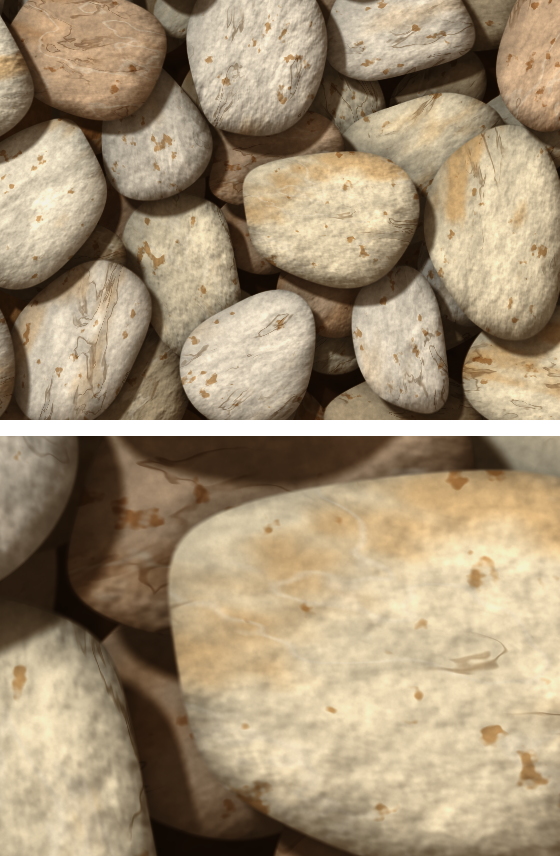
Top, the full canvas; bottom, a detail of the centre.
A Shadertoy shader for this texture:

```glsl
// Sunlit river pebbles heaped in layers, pale ones on top of tan and brown ones.
// Each layer is a jittered grid of warped superellipses, painted back to front;
// every pebble casts a crisp shadow and contact shade on those beneath it.

#define LAYERS 3
#define BASE_CELL 0.27
#define CELL_GROWTH 0.05
#define JITTER 0.32
#define SHADOW_REACH 0.062
#define SUN_DIR normalize(vec3(-0.48, 0.52, 0.80))
#define SUN vec3(0.52, 0.535, 0.54)
#define SKY vec3(0.50, 0.445, 0.385)
#define GROUND vec3(0.40, 0.28, 0.17)
#define ROUGHNESS 1.7

const vec3 TONES[6] = vec3[6](
    vec3(0.93, 0.91, 0.84),   // cream
    vec3(0.89, 0.87, 0.82),   // chalk grey
    vec3(0.93, 0.89, 0.78),   // ivory
    vec3(0.82, 0.71, 0.59),   // rose
    vec3(0.70, 0.64, 0.53),   // drab
    vec3(0.77, 0.58, 0.36));  // ochre

float hash(vec2 p) {
    return fract(sin(dot(p, vec2(127.1, 311.7))) * 43758.5453);
}

vec4 hash4(vec2 p) {
    return vec4(hash(p), hash(p + 17.3), hash(p + 41.7), hash(p + 73.1));
}

float noise(vec2 p) {
    vec2 i = floor(p), f = fract(p);
    f = f * f * (3.0 - 2.0 * f);
    vec2 e = vec2(0.0, 1.0);
    return mix(mix(hash(i), hash(i + e.yx), f.x),
               mix(hash(i + e), hash(i + 1.0), f.x), f.y);
}

float fbm(vec2 p) {
    float sum = 0.0, amp = 0.533;
    for (int i = 0; i < 4; i++) {
        sum += amp * noise(p);
        p = mat2(1.6, 1.2, -1.2, 1.6) * p + 7.3;
        amp *= 0.5;
    }
    return sum;
}

// Normalised radius of a pebble: 0 at its centre, 1 on its outline
float pebbleRadius(vec2 p, vec2 halfSize, vec4 rnd) {
    vec2 q = p / halfSize;
    q.y *= 1.0 + 0.45 * (rnd.x - 0.5) * clamp(q.x, -1.5, 1.5);
    float a = atan(q.y, q.x);
    float warp = 1.0 + 0.05 * sin(2.0 * a + 6.28 * rnd.x)
                     + 0.05 * sin(3.0 * a + 6.28 * rnd.y)
                     + 0.015 * sin(5.0 * a + 6.28 * rnd.z);
    vec2 s = pow(abs(q) + 1e-4, vec2(2.2));
    float body = pow(s.x + s.y, 1.0 / 2.2) * warp;
    float facet = max(dot(q, vec2(cos(6.28 * rnd.w), sin(6.28 * rnd.w))) / 0.86, 1e-3);
    return pow(pow(body, 12.0) + pow(facet, 12.0), 1.0 / 12.0);
}

// Mineral colour: streaks, rust stains, pale veins, cracks and pits
vec3 mineral(vec2 q, vec3 tone, vec4 rnd) {
    vec2 u = q * vec2(6.0, 15.0) + rnd.xy * 40.0;
    float cloud = fbm(u);
    float streak = fbm(u * 2.0 + 3.0 * cloud);
    vec3 c = tone * (0.80 + 0.38 * streak);
    float stain = smoothstep(0.55, 0.76, fbm(u * 0.8 + 9.0));
    c = mix(c, c * vec3(0.88, 0.71, 0.48), stain * (0.2 + 0.5 * rnd.z));
    float vein = 1.0 - smoothstep(0.0, 0.03, abs(cloud - 0.5));
    c = mix(c, vec3(0.92, 0.90, 0.84), 0.4 * vein * step(0.4, rnd.w));
    float crack = 1.0 - smoothstep(0.0, 0.05, abs(streak - 0.37));
    c *= 1.0 - vec3(0.24, 0.29, 0.35) * crack * smoothstep(0.46, 0.64, fbm(u * 0.7 + 31.0));
    float pit = smoothstep(0.70, 0.80, fbm(q * vec2(30.0, 40.0) + rnd.zw * 50.0));
    c = mix(c, c * vec3(0.74, 0.58, 0.38), 0.8 * pit);
    return c * (0.89 + 0.22 * fbm(q * 120.0));
}

void mainImage(out vec4 fragColor, in vec2 fragCoord) {
    vec2 p = fragCoord / iResolution.y;
    float edge = max(0.002, 0.9 / iResolution.y);
    vec3 albedo = GROUND * (0.6 + 0.8 * fbm(p * 25.0));
    float lit = 0.25, skyView = 0.7;

    for (int layer = 0; layer < LAYERS; layer++) {
        float level = float(layer);
        float cell = BASE_CELL + CELL_GROWTH * level;
        vec2 origin = vec2(3.37, 5.71) * (level + 1.0);
        vec2 home = floor(p / cell + origin);
        for (int k = 0; k < 9; k++) {
            // Upper left pebbles come last, so they lie on top
            vec2 id = home + vec2(1 - k % 3, k / 3 - 1);
            vec4 rnd = hash4(id + 57.0 * level);
            vec4 look = hash4(id * 1.7 + 91.0 + 13.0 * level);
            if (layer == LAYERS - 1 && look.x > 0.86) continue;

            // Placement, size and turn
            vec2 centre = id + 0.5 + JITTER * (rnd.xy - 0.5);
            centre.x += 0.5 * mod(id.y, 2.0) - 0.25;
            vec2 away = p - (centre - origin) * cell;
            float turn = 0.9 + 2.4 * (look.y - 0.5);
            mat2 rot = mat2(cos(turn), -sin(turn), sin(turn), cos(turn));
            vec2 halfSize = cell * mix(0.47, 0.68, rnd.z) * vec2(1.0, mix(0.58, 0.88, look.z));
            vec2 q = rot * away;
            float r = pebbleRadius(q, halfSize, rnd);
            float d = (r - 1.0) * halfSize.y;

            // Shade thrown on whatever lies below
            vec2 toSun = normalize(SUN_DIR.xy) * SHADOW_REACH * (0.6 + 0.6 * look.w);
            float shadowDist = (pebbleRadius(rot * (away + toSun), halfSize, rnd) - 1.0) * halfSize.y;
            lit *= smoothstep(-0.005, 0.005, shadowDist);
            skyView *= 1.0 - 0.5 * exp(-32.0 * max(d, 0.0));
            if (d > edge) continue;

            // Domed surface with grain in relief
            vec2 slope = normalize(q / (halfSize * halfSize) + 1e-4) * rot;
            slope *= 0.92 * pow(min(r, 1.0), 3.0);
            vec3 normal = vec3(slope, sqrt(1.0 - dot(slope, slope)));
            vec2 g = q * vec2(24.0, 38.0) + rnd.zw * 30.0;
            float relief = fbm(g) - fbm(g + rot * SUN_DIR.xy * 0.22);
            relief *= ROUGHNESS * (0.35 + 0.65 * look.w);
            float facing = dot(normal, SUN_DIR) + relief;

            float pick = clamp(look.x * 0.68 + 0.18 * (2.0 - level), 0.0, 0.99);
            vec3 tone = TONES[int(pick * 6.0)];
            float cover = 1.0 - smoothstep(-edge, edge, d);
            albedo = mix(albedo, mineral(q, tone, rnd), cover);
            lit = mix(lit, smoothstep(-0.1, 0.9, facing), cover);
            skyView = mix(skyView, 0.55 + 0.45 * normal.z + 0.35 * relief, cover);
        }
    }
    skyView = max(skyView, 0.36);
    vec3 color = albedo * (SKY * skyView + SUN * lit * (0.5 + 0.5 * skyView));
    // Warm the deep shade and roll off the highlights
    color = mix(color * vec3(1.0, 0.84, 0.64), color, smoothstep(0.05, 0.5, color.g));
    fragColor = vec4(min(color, vec3(0.96, 0.945, 0.90)), 1.0);
}
```
